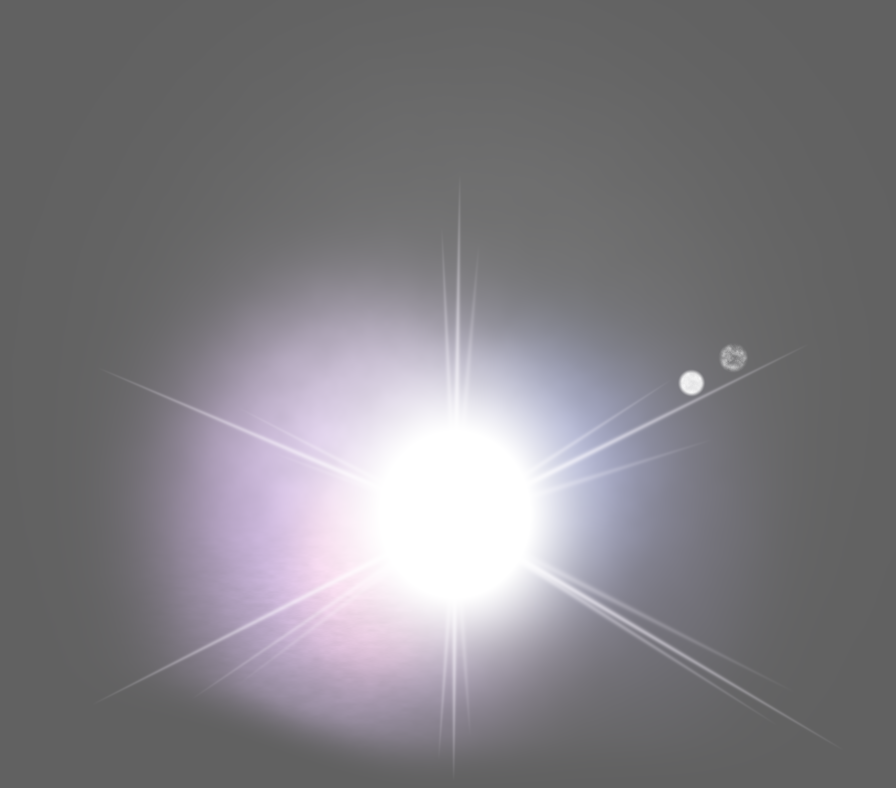
Write a WebGL 2 fragment shader that draws this background.

```glsl
#version 300 es
precision highp float;
// A white starburst with lavender, blue and rose glows on plain grey.

uniform vec2 u_resolution;
out vec4 fragColor;

float hash(vec2 p) {
    vec3 h = fract(vec3(p.xyx) * 0.1031);
    h += dot(h, h.yzx + 33.33);
    return fract((h.x + h.y) * h.z);
}

float noise(vec2 p) {
    vec2 cell = floor(p), f = fract(p);
    f = f * f * (3.0 - 2.0 * f);
    return mix(mix(hash(cell), hash(cell + vec2(1, 0)), f.x),
               mix(hash(cell + vec2(0, 1)), hash(cell + vec2(1, 1)), f.x), f.y);
}

float fbm(vec2 p) {
    float sum = 0.0, gain = 0.5;
    for (int i = 0; i < 4; i++) {
        sum += gain * noise(p);
        p = p * 2.03 + 17.0;
        gain *= 0.5;
    }
    return sum;
}

// Soft elliptical light with a fairly flat middle
float glow(vec2 p, vec2 center, vec2 radii) {
    vec2 d = (p - center) / radii;
    return exp(-pow(dot(d, d), 1.4));
}

// Thin streak from the origin that narrows and fades towards its tip
float ray(vec2 p, vec2 tip, float width) {
    float len = length(tip);
    vec2 dir = tip / len;
    float along = dot(p, dir) / len;
    float across = dir.x * p.y - dir.y * p.x;
    float left = clamp(1.0 - along, 0.0, 1.0);
    float w = width * (0.35 + left);
    return exp(-across * across / (w * w)) * pow(left, 0.8) * smoothstep(0.0, 0.15, along);
}

// Mottled round reflection
float bokeh(vec2 p, vec2 center, float radius, float mottling) {
    vec2 d = p - center;
    float disc = 1.0 - smoothstep(radius * 0.7, radius * 1.1, length(d));
    return disc * (1.0 - mottling * fbm(d * 170.0 + 40.0));
}

void main() {
    vec2 uv = gl_FragCoord.xy / u_resolution.y;
    float aspect = u_resolution.x / u_resolution.y;
    vec2 p = uv - vec2(0.508 * aspect, 0.34);

    // Coloured glows, screened by multiplying the remaining darkness
    vec3 dark = vec3(1.0);
    dark *= 1.0 - vec3(0.12, 0.12, 0.122) * glow(p, vec2(0.015, 0.17), vec2(0.37, 0.40));
    dark *= 1.0 - vec3(0.60, 0.45, 0.72) * glow(p, vec2(-0.185, 0.007), vec2(0.178, 0.223));
    dark *= 1.0 - vec3(0.32, 0.36, 0.60) * glow(p, vec2(0.104, 0.067), vec2(0.148, 0.163));
    dark *= 1.0 - vec3(0.48, 0.43, 0.55) * glow(p, vec2(-0.089, 0.126), vec2(0.178, 0.163));
    dark *= 1.0 - vec3(0.35, 0.28, 0.42) * glow(p, vec2(-0.074, -0.141), vec2(0.208, 0.148));
    dark *= 1.0 - vec3(0.60, 0.20, 0.05) * glow(p, vec2(-0.134, -0.030), vec2(0.067, 0.089));
    dark *= 1.0 - vec3(0.50, 0.20, 0.25) * glow(p, vec2(-0.111, -0.111), vec2(0.089));
    dark *= 1.0 - vec3(0.09, 0.08, 0.14) * glow(p, vec2(0.252, -0.007), vec2(0.134, 0.223));

    // Cloudy texture, with fine horizontal grain low on the left
    float cloud = fbm(uv * 22.0) - 0.47;
    float grain = fbm(uv * vec2(70.0, 190.0)) - 0.47;
    float lowLeft = smoothstep(0.05, -0.12, p.y) * smoothstep(0.1, -0.1, p.x);
    vec3 light = (1.0 - dark) * (1.0 + 0.16 * cloud + 0.14 * grain * lowLeft);

    // The glow sinks into shade along a slanting lower edge
    float edge = mix(0.095, 0.005, smoothstep(0.18, 0.56, uv.x / aspect * 1.138));
    light *= smoothstep(edge - 0.015, edge + 0.065, uv.y);

    // White core
    float core = min(1.4 * glow(p, vec2(0.0, 0.007), vec2(0.141, 0.156)), 1.0);
    dark = (1.0 - light) * (1.0 - core);

    // Six bundles: one long streak and two companions each
    vec2 longTips[6] = vec2[6](
        vec2(0.006, 0.438), vec2(-0.453, 0.193), vec2(0.448, 0.223),
        vec2(-0.460, -0.234), vec2(0.493, -0.292), vec2(-0.002, -0.331));
    vec4 sideTips[6] = vec4[6](
        vec4(-0.017, 0.371, 0.030, 0.349), vec4(-0.274, 0.142, -0.230, 0.085),
        vec4(0.274, 0.178, 0.326, 0.102), vec4(-0.334, -0.227, -0.274, -0.208),
        vec4(0.408, -0.260, 0.430, -0.218), vec4(-0.021, -0.304, 0.019, -0.274));
    vec3 streakColor = vec3(0.96, 0.93, 1.0);
    for (int i = 0; i < 6; i++) {
        dark *= 1.0 - 0.85 * streakColor * ray(p, longTips[i], 0.0036);
        dark *= 1.0 - 0.55 * streakColor * ray(p, sideTips[i].xy, 0.0036);
        dark *= 1.0 - 0.42 * streakColor * ray(p, sideTips[i].zw, 0.0042);
    }

    // Two small reflections at the upper right
    dark *= 1.0 - bokeh(p, vec2(0.300, 0.174), 0.0165, 0.25);
    dark *= 1.0 - 0.75 * bokeh(p, vec2(0.353, 0.206), 0.0180, 1.1);

    vec3 grey = vec3(0.38);
    fragColor = vec4(1.0 - (1.0 - grey) * clamp(dark, 0.0, 1.0), 1.0);
}
```
